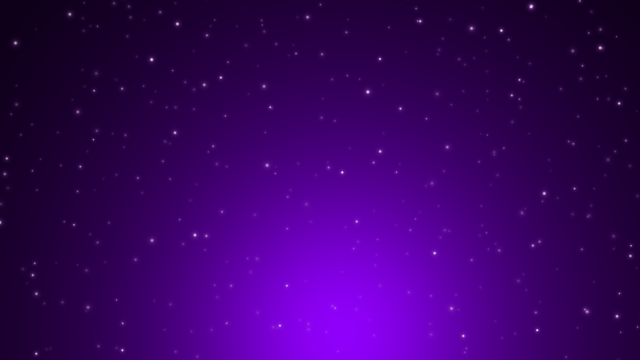
This background is drawn by a WebGL 1 fragment shader. Its source:

```glsl
precision highp float;
// A violet glow rising from the lower edge into near-black purple,
// sprinkled with soft pinkish stars. The glow is an inverse-square falloff;
// the stars are jittered points in three cellular layers, large to small.

uniform vec2 u_resolution;

#define GLOW_CENTER vec2(0.534, 0.07)   // fraction of the canvas
#define GLOW_RADIUS 0.51                // in canvas heights
#define GLOW_STRETCH 1.08               // horizontal falloff factor
#define GLOW_COLOR vec3(0.56, 0.0, 0.98)
#define EDGE_DARKENING 0.03
#define STAR_COLOR vec3(1.0, 0.86, 1.0)
#define FAINT_COLOR vec3(0.74, 0.42, 0.86)
#define STAR_CELL 0.110                 // cell size of the largest layer
#define STAR_RADIUS 0.0042              // core radius of the largest layer
#define STAR_DENSITY 0.46               // share of cells holding a star

// Three independent random values for a cell.
vec3 hash3(vec2 cell, float seed) {
  vec3 q = fract(vec3(cell.xyx + seed) * vec3(0.1031, 0.1030, 0.0973));
  q += dot(q, q.yxz + 33.33);
  return fract((q.xxy + q.yzz) * q.zyx);
}

// Background light at a point measured in canvas heights.
vec3 glow(vec2 p, float aspect) {
  vec2 d = p - GLOW_CENTER * vec2(aspect, 1.0);
  d.x *= GLOW_STRETCH;
  float r2 = dot(d, d) / (GLOW_RADIUS * GLOW_RADIUS);
  float light = 1.0 / (1.0 + r2);
  light -= EDGE_DARKENING * smoothstep(1.0, 7.0, r2);
  return GLOW_COLOR * light;
}

// Bright core surrounded by a wider, weaker halo.
float starShape(float dist, float radius) {
  float x = dist / radius;
  return 0.8 * exp(-x * x) + 0.25 * exp(-0.17 * x * x);
}

// Strength of one layer of scattered stars.
float starLayer(vec2 p, float cellSize, float radius, float seed) {
  vec2 home = floor(p / cellSize);
  float sum = 0.0;
  for (int j = -1; j <= 1; j++) {
    for (int i = -1; i <= 1; i++) {
      vec2 cell = home + vec2(float(i), float(j));
      vec3 place = hash3(cell, seed);
      vec3 look = hash3(cell, seed + 57.3);
      float present = step(place.z, STAR_DENSITY);
      float dist = length(p - (cell + place.xy) * cellSize);
      float size = radius * mix(0.75, 1.15, look.x);
      float power = mix(0.3, 1.0, look.y * look.y);
      sum += present * power * starShape(dist, size);
    }
  }
  return sum;
}

void main() {
  vec2 p = gl_FragCoord.xy / u_resolution.y;
  float aspect = u_resolution.x / u_resolution.y;
  vec3 color = glow(p, aspect);

  // Later layers are denser, smaller and dimmer.
  for (int k = 0; k < 3; k++) {
    float depth = float(k);
    float shrink = pow(0.78, depth);
    float star = starLayer(p, STAR_CELL * shrink, STAR_RADIUS * shrink,
                           11.7 + 23.9 * depth);
    star = clamp(star * (1.0 - 0.24 * depth), 0.0, 1.0);
    vec3 tint = mix(FAINT_COLOR, STAR_COLOR, smoothstep(0.1, 0.7, star));
    color = mix(color, tint, star);
  }

  gl_FragColor = vec4(color, 1.0);
}
```
